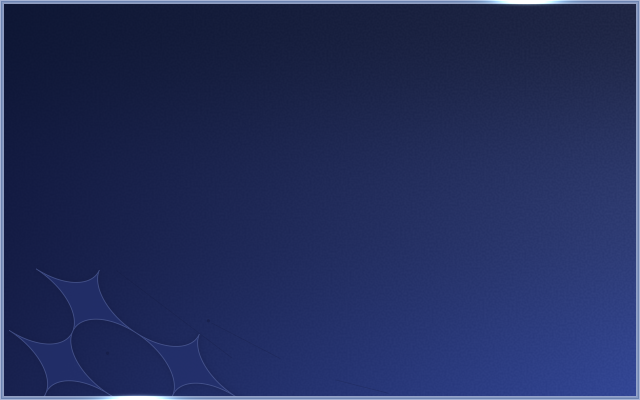
This background is drawn by a WebGL 2 fragment shader. Its source:

```glsl
#version 300 es
precision highp float;
// A deep blue panel that brightens toward the lower right, with fine grain.
// Concave stars, the gaps of a sheared lattice of circles, fill the lower left;
// a double pale frame with two bright glints surrounds the panel.
uniform vec2 u_resolution;
out vec4 fragColor;

const vec3 PALE = vec3(0.66, 0.71, 0.84);
const vec3 FRAME_BLUE = vec3(0.37, 0.47, 0.66);
const vec3 STAR_BLUE = vec3(0.14, 0.19, 0.43);
const vec3 RIM_BLUE = vec3(0.36, 0.42, 0.65);
const vec3 INK = vec3(0.06, 0.08, 0.22);

vec2 hashGradient(vec2 cell) {
    vec3 h = fract(cell.xyx * vec3(0.1031, 0.1030, 0.0973));
    h += dot(h, h.yzx + 33.33);
    float angle = 6.2832 * fract((h.x + h.y) * h.z);
    return vec2(cos(angle), sin(angle));
}

float gradientNoise(vec2 p) {
    vec2 i = floor(p), f = fract(p);
    vec2 w = f * f * f * (f * (f * 6.0 - 15.0) + 10.0);
    vec2 e = vec2(1.0, 0.0);
    float low = mix(dot(hashGradient(i), f), dot(hashGradient(i + e), f - e), w.x);
    float high = mix(dot(hashGradient(i + e.yx), f - e.yx),
                     dot(hashGradient(i + 1.0), f - 1.0), w.x);
    return mix(low, high, w.y);
}

// Three horizontal ramps blended from top to bottom.
vec3 panelColor(vec2 uv) {
    vec3 top = mix(vec3(0.055, 0.088, 0.205), vec3(0.122, 0.150, 0.270), uv.x);
    vec3 middle = mix(vec3(0.075, 0.105, 0.260), vec3(0.180, 0.230, 0.440), uv.x);
    vec3 bottom = mix(vec3(0.095, 0.130, 0.310), vec3(0.200, 0.280, 0.600), uv.x);
    vec3 upper = mix(middle, top, smoothstep(0.45, 1.0, uv.y));
    return mix(bottom, upper, smoothstep(-0.1, 0.55, uv.y));
}

float segmentDistance(vec2 p, vec2 a, vec2 b) {
    vec2 d = b - a;
    return length(p - a - d * clamp(dot(p - a, d) / dot(d, d), 0.0, 1.0));
}

float stroke(float d, float halfWidth, float aa) {
    return 1.0 - smoothstep(halfWidth - aa, halfWidth + aa, abs(d));
}

// x: signed distance, positive inside a star; y: 1 where stars are allowed.
vec2 starLattice(vec2 p, vec2 origin, mat2 axes) {
    mat2 toCell = inverse(axes);
    vec2 q = toCell * (p - origin);
    vec2 f = fract(q) - 0.5;
    float r = max(length(f), 1e-4);
    float slope = length(transpose(toCell) * (f / r));
    vec2 id = floor(q + 0.5);
    return vec2((r - 0.5) / slope, step(-0.5, min(id.x, id.y)));
}

vec3 addStars(vec3 color, vec2 p, float aa) {
    mat2 axes = mat2(0.25, -0.16, -0.067, -0.154);
    vec2 star = starLattice(p, vec2(0.215, 0.248), axes);
    float d = star.x;
    float shade = exp(-abs(d) / 0.008) * step(d, 0.0);
    color = mix(color, INK, 0.22 * shade * star.y);
    color = mix(color, STAR_BLUE, 0.75 * star.y * smoothstep(-aa, aa, d));
    return mix(color, RIM_BLUE, 0.55 * star.y * stroke(d, 0.0012, aa));
}

vec3 addFaintMarks(vec3 color, vec2 p, float aa) {
    float d = segmentDistance(p, vec2(0.292, 0.323), vec2(0.58, 0.105));
    d = min(d, segmentDistance(p, vec2(0.53, 0.192), vec2(0.70, 0.104)));
    d = min(d, segmentDistance(p, vec2(0.84, 0.05), vec2(0.97, 0.017)));
    float dots = min(length(p - vec2(0.521, 0.198)), length(p - vec2(0.269, 0.117)));
    color = mix(color, INK, 0.22 * stroke(d, 0.001, aa));
    return mix(color, INK, 0.4 * stroke(dots, 0.004, aa));
}

// Bright streak lying along one horizontal edge.
vec3 glint(vec2 p, vec2 center) {
    vec2 d = abs(p - center);
    float core = exp(-pow(d.x / 0.062, 2.0)) * exp(-pow(d.y / 0.007, 2.0));
    float halo = exp(-pow(d.x / 0.10, 2.0)) * exp(-pow(d.y / 0.006, 2.0));
    return vec3(0.9, 0.95, 0.9) * core + vec3(0.05, 0.2, 0.2) * halo;
}

void main() {
    vec2 uv = gl_FragCoord.xy / u_resolution;
    vec2 p = gl_FragCoord.xy / u_resolution.y;
    float aspect = u_resolution.x / u_resolution.y;
    float aa = 0.6 / u_resolution.y;

    vec3 color = panelColor(uv);
    color += 0.022 * gradientNoise(p * 190.0) * mix(0.4, 1.0, uv.x);
    color = addFaintMarks(color, p, aa);
    color = addStars(color, p, aa);

    // Two pale lines with a blue band between them.
    vec2 toEdge = min(p, vec2(aspect, 1.0) - p);
    float edge = min(toEdge.x, toEdge.y);
    float lines = max(stroke(edge - 0.0015, 0.0016, aa), stroke(edge - 0.0078, 0.0016, aa));
    color = mix(color, FRAME_BLUE, 1.0 - smoothstep(0.0085 - aa, 0.0085 + aa, edge));
    color = mix(color, PALE, lines);
    color += glint(p, vec2(aspect * 0.823, 0.997));
    color += glint(p, vec2(aspect * 0.215, 0.003));

    fragColor = vec4(clamp(color, 0.0, 1.0), 1.0);
}
```
